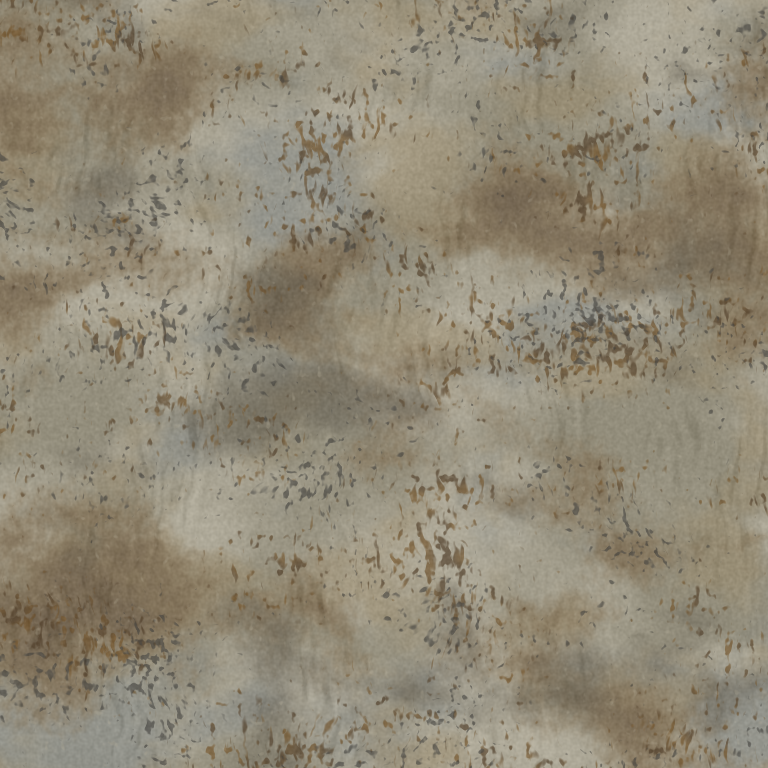
Write a three.js fragment shader that draws this texture.

```glsl
// Weathered plaster wall: pale grey-beige ground with blue-grey and tan washes,
// broad brown stain bands, clustered rust and charcoal flecks, short drips and grain.
// All layers are thresholded sums of gradient noise, stretched to set direction.

varying vec2 vUv;

vec2 gradientAt(vec2 cell) {
  vec3 h = fract(cell.xyx * vec3(0.1031, 0.1030, 0.0973));
  h += dot(h, h.yzx + 33.33);
  float angle = 6.2832 * fract((h.x + h.y) * h.z);
  return vec2(cos(angle), sin(angle));
}

float gradientNoise(vec2 p) {
  vec2 i = floor(p), f = fract(p);
  vec2 u = f * f * f * (f * (f * 6.0 - 15.0) + 10.0);
  vec2 e = vec2(1.0, 0.0);
  float low = mix(dot(gradientAt(i), f), dot(gradientAt(i + e), f - e), u.x);
  float high = mix(dot(gradientAt(i + e.yx), f - e.yx),
                   dot(gradientAt(i + e.xx), f - e.xx), u.x);
  return mix(low, high, u.y);
}

// Five octaves, turned a little each time to hide the lattice
float fbm(vec2 p) {
  float sum = 0.0, amplitude = 1.0;
  for (int i = 0; i < 5; i++) {
    sum += amplitude * gradientNoise(p);
    p = mat2(1.6, 1.2, -1.2, 1.6) * p + 17.3;
    amplitude *= 0.5;
  }
  return sum;
}

// Two octaves for small marks, keeping their direction
float fineNoise(vec2 p) {
  return gradientNoise(p) + 0.5 * gradientNoise(p * 2.03 + 9.7);
}

// Wide soft bands, repeated half a canvas along the diagonal
float stainBands(vec2 p) {
  float sum = 0.0;
  for (int i = 0; i < 2; i++) {
    vec2 d = fract(p - vec2(0.85, 0.69) + 0.5 * float(i) + 0.5) - 0.5;
    d *= vec2(3.6, 12.0);
    sum += exp(-dot(d, d));
  }
  return sum;
}

void main() {
  vec2 p = vUv;
  vec2 warped = p + 0.025 * vec2(fbm(p * 6.0 + 3.1), fbm(p * 6.0 + 41.7));
  float ragged = fineNoise(p * vec2(85.0, 65.0));
  float bands = stainBands(warped);

  // Plaster ground and thin washes
  float tone = fbm(warped * vec2(3.5, 5.0) + 12.4);
  vec3 color = mix(vec3(0.575, 0.555, 0.485), vec3(0.685, 0.665, 0.600),
                   smoothstep(-0.4, 0.4, tone));
  float blueWash = smoothstep(0.05, 0.5, fbm(p * vec2(3.2, 5.0) + 63.2));
  color = mix(color, vec3(0.55, 0.56, 0.54), 0.75 * blueWash);
  float tanWash = smoothstep(0.0, 0.5, fbm(warped * vec2(5.0, 7.0) + 27.8));
  color = mix(color, vec3(0.61, 0.55, 0.43), 0.5 * tanWash);

  // Brown stains with crumbling edges and darker hearts
  float stain = fbm(warped * vec2(2.6, 4.6) + 80.5) + 0.65 * bands + 0.12 * ragged;
  float brown = smoothstep(0.05, 0.5, stain);
  vec3 brownTone = mix(vec3(0.53, 0.465, 0.36), vec3(0.43, 0.37, 0.295),
                       smoothstep(0.25, 0.85, stain));
  color = mix(color, brownTone, 0.88 * brown);

  // Smoky shadows
  float smoke = smoothstep(0.12, 0.65, fbm(warped * vec2(4.2, 5.5) + 34.9));
  color = mix(color, vec3(0.37, 0.35, 0.305), 0.5 * smoke);

  // Vertical drips, faint everywhere and stronger in patches
  float dripPatch = smoothstep(-0.1, 0.4, fbm(p * vec2(7.0, 5.0) + 51.6));
  float drip = gradientNoise(warped * vec2(105.0, 15.0));
  color -= 0.055 * dripPatch * smoothstep(0.0, 0.5, drip);
  color += 0.025 * dripPatch * smoothstep(0.05, 0.5, -drip);

  // Rust flecks gather in clusters, some with short tails
  float rustCluster = fbm(p * vec2(5.5, 7.5) + 71.3);
  float rustMark = max(ragged, 0.9 * fineNoise(warped * vec2(100.0, 34.0) + 5.2));
  float rust = smoothstep(0.42, 0.74, rustMark + 0.65 * rustCluster + 0.1 * bands);
  vec3 rustTone = mix(vec3(0.32, 0.25, 0.17), vec3(0.46, 0.34, 0.18),
                      smoothstep(-0.3, 0.3, gradientNoise(p * 30.0)));
  color = mix(color, rustTone, 0.68 * rust);

  // Charcoal flecks sit in fewer, tighter clusters
  float sootCluster = fbm(p * vec2(5.0, 7.0) + 19.6);
  float sootMark = fineNoise(warped * vec2(95.0, 80.0) + 37.0);
  float soot = smoothstep(0.42, 0.75, sootMark + 0.75 * sootCluster);
  color = mix(color, vec3(0.27, 0.265, 0.25), 0.62 * soot);

  // Pale chips and fine grain
  float chips = smoothstep(0.35, 0.7, fineNoise(p * vec2(90.0, 75.0) + 92.1));
  color = mix(color, vec3(0.70, 0.67, 0.59), 0.28 * chips);
  color += 0.035 * fineNoise(p * vec2(150.0, 120.0) + 7.7);
  color += 0.035 * gradientNoise(p * 230.0 + 2.9);

  gl_FragColor = vec4(clamp(color, 0.0, 1.0), 1.0);
}
```
